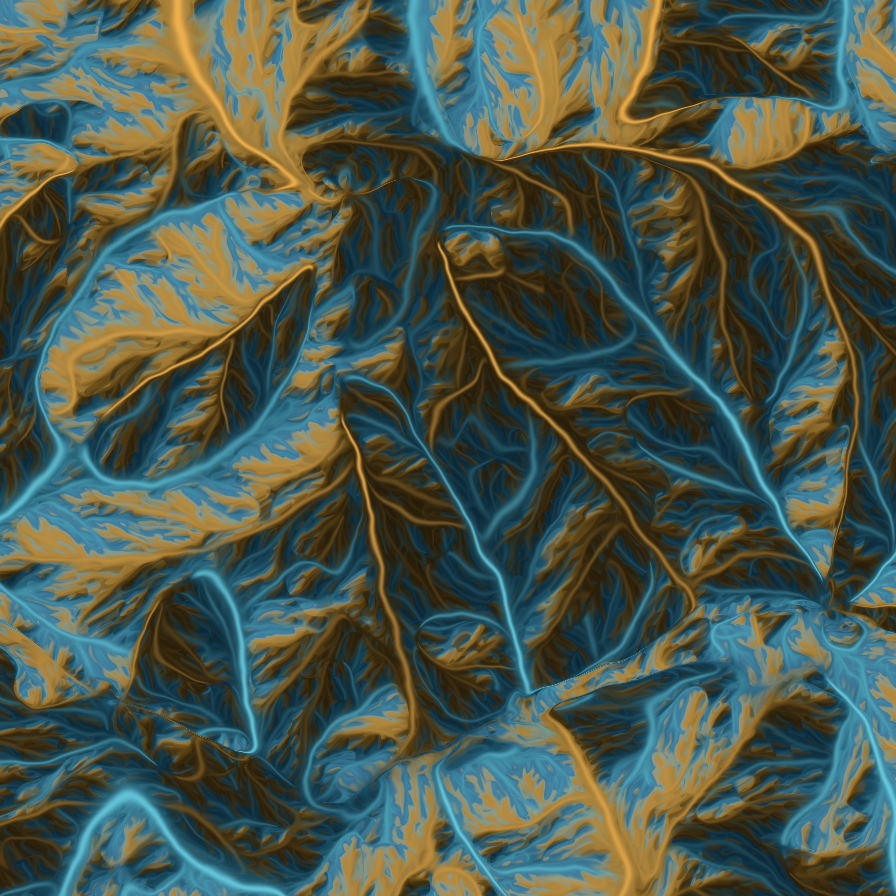
Reproduce this texture map procedurally as a Shadertoy shader.

```glsl
// Eroded mountain relief: golden crests, cyan stream beds and branching shaded gullies.

const float TAU = 6.28319;
const vec2  SEED = vec2(3.7, 8.2);
const float BASE_SCALE = 1.6;        // broad landforms across the canvas
const int   OCTAVES = 6;
const float GULLY_FREQ = 2.7;        // coarsest ridges across the canvas
const float LACUNARITY = 1.9;
const float GAIN = 0.76;             // slope of each finer gully octave
const float TONE_GAIN = 0.74;        // colour influence of finer octaves
const float WAVES_PER_CELL = 0.7;
const float LINE_WIDTH = 0.0036;
const float GLOW_WIDTH = 0.013;
const vec2  LIGHT = vec2(-0.53, 0.85);

const vec3 COLD_DARK  = vec3(0.02, 0.11, 0.16);
const vec3 COLD_MID   = vec3(0.09, 0.29, 0.38);
const vec3 SKY        = vec3(0.28, 0.53, 0.67);
const vec3 AQUA       = vec3(0.30, 0.65, 0.73);
const vec3 WARM_DARK  = vec3(0.08, 0.06, 0.02);
const vec3 WARM_MID   = vec3(0.39, 0.28, 0.08);
const vec3 WARM_LIGHT = vec3(0.77, 0.60, 0.29);
const vec3 GREY_DARK  = vec3(0.08, 0.10, 0.08);
const vec3 GREY_MID   = vec3(0.29, 0.31, 0.25);
const vec3 GREY_LIGHT = vec3(0.63, 0.66, 0.57);
const vec3 STREAM     = vec3(0.42, 0.82, 0.90);
const vec3 CREST      = vec3(0.98, 0.72, 0.32);

vec2 hash2(vec2 p) {
    vec3 q = fract(p.xyx * vec3(0.1031, 0.1030, 0.0973));
    q += dot(q, q.yzx + 33.33);
    return fract((q.xx + q.yz) * q.zy);
}

float corner(vec2 cell, vec2 f, vec2 o) {
    return dot(hash2(cell + o) * 2.0 - 1.0, f - o);
}

// Smooth gradient noise
float noise(vec2 p) {
    vec2 c = floor(p), f = p - c;
    vec2 u = f * f * f * (f * (f * 6.0 - 15.0) + 10.0);
    return mix(mix(corner(c, f, vec2(0, 0)), corner(c, f, vec2(1, 0)), u.x),
               mix(corner(c, f, vec2(0, 1)), corner(c, f, vec2(1, 1)), u.x), u.y);
}

vec2 noise2(vec2 p) {
    return vec2(noise(p), noise(p + 41.7));
}

// Stripes along a direction, blended between cells: (cosine, sine) of the phase
vec2 gullyWave(vec2 p, vec2 side) {
    vec2 cell = floor(p), f = p - cell, wave = vec2(0.0);
    float total = 0.0;
    for (int j = -1; j <= 2; j++)
    for (int i = -1; i <= 2; i++) {
        vec2 o = vec2(i, j);
        vec2 v = f - o - (hash2(cell + o) - 0.5);
        float w = max(exp(-2.0 * dot(v, v)) - 0.0111, 0.0);
        float phase = dot(v, side) * WAVES_PER_CELL * TAU + TAU * 0.25;
        wave += w * vec2(cos(phase), sin(phase));
        total += w;
    }
    wave /= total;
    return wave / max(length(wave), 0.15);
}

float easeOut(float t) {
    t = 1.0 - clamp(t, 0.0, 1.0);
    return 1.0 - t * t;
}

float bell(float d, float width) {
    return exp(-d * d / (width * width));
}

vec3 ramp(vec3 dark, vec3 mid, vec3 light, float t) {
    return t < 0.5 ? mix(dark, mid, t * 2.0) : mix(mid, light, t * 2.0 - 1.0);
}

void mainImage(out vec4 fragColor, in vec2 fragCoord) {
    vec2 p = fragCoord / min(iResolution.x, iResolution.y);
    vec2 q = p + SEED;
    q += 0.030 * noise2(q * 6.0) + 0.009 * noise2(q * 19.0) + 0.003 * noise2(q * 47.0);

    // Broad landform and its slope
    vec2 b = q * BASE_SCALE, e = vec2(0.02, 0.0);
    float height = noise(b);
    vec2 slope = vec2(noise(b + e) - noise(b - e), noise(b + e.yx) - noise(b - e.yx)) / (2.0 * e.x);

    // Gullies run down the slope left by all coarser octaves
    float mask = easeOut(length(slope) * 2.5);
    float tone = height * 0.6, freq = GULLY_FREQ, steep = 1.0, blend = 1.0;
    float crest = 0.0, stream = 0.0, glow = 0.0;
    for (int i = 0; i < OCTAVES; i++) {
        vec2 dir = normalize(slope + 1e-4);
        vec2 side = vec2(-dir.y, dir.x);
        vec2 wave = gullyWave(q * freq / WAVES_PER_CELL + float(i) * 17.3, side);
        float facet = wave.y / sqrt(wave.y * wave.y + 0.06);

        // Thin lines where the flanks meet, fainter for finer gullies
        float d = abs(wave.y) / (TAU * freq);
        float strength = mask * blend * blend;
        float isTop = smoothstep(0.4, 0.95, wave.x), isBed = smoothstep(0.4, 0.95, -wave.x);
        float line = strength * bell(d, LINE_WIDTH * sqrt(blend));
        crest = max(crest, line * isTop);
        stream = max(stream, line * isBed);
        glow = max(glow, strength * isBed * bell(d, GLOW_WIDTH * blend));

        tone = mix(tone, wave.x, mask * blend);
        slope -= steep * mask * facet * side;
        mask = (1.0 - pow(1.0 - mask, 1.5)) * easeOut(abs(wave.y) * 1.3);
        freq *= LACUNARITY;
        steep *= GAIN;
        blend *= TONE_GAIN;
    }

    // Light from the upper left, with faint mottling
    float lit = dot(-slope, LIGHT) + 0.25 * noise(q * 55.0);
    float shade = clamp(0.51 + 0.45 * lit / sqrt(0.8 + lit * lit), 0.0, 1.0);
    tone += 0.25 * height + 0.12 * noise(q * 24.0);

    // Cold hollows, grey flanks and warm heights
    vec3 coldLight = mix(SKY, AQUA, smoothstep(0.3, 0.9, -tone));
    vec3 col = ramp(GREY_DARK, GREY_MID, GREY_LIGHT, shade);
    col = mix(col, ramp(COLD_DARK, COLD_MID, coldLight, shade), smoothstep(0.02, 0.30, -tone));
    col = mix(col, ramp(WARM_DARK, WARM_MID, WARM_LIGHT, shade), smoothstep(0.02, 0.30, tone));

    // Stream beds and crest lines
    float low = mix(0.6, 1.0, smoothstep(0.25, -0.25, height));
    float high = mix(0.6, 1.0, smoothstep(-0.25, 0.25, height));
    col = mix(col, AQUA, 0.40 * glow * low);
    col = mix(col, STREAM, 0.85 * stream * low);
    col = mix(col, CREST, 0.85 * crest * high);
    fragColor = vec4(col, 1.0);
}
```
